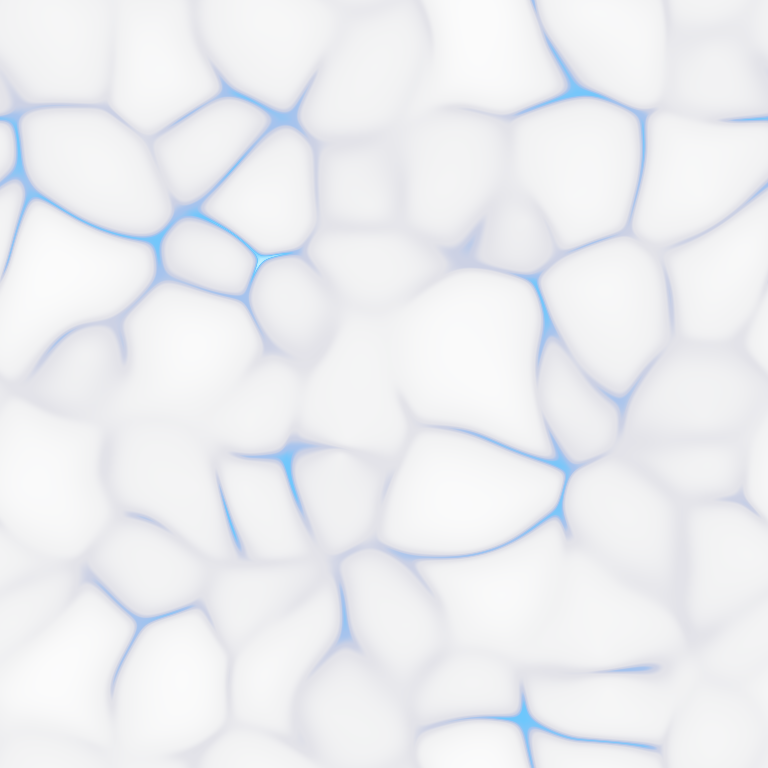
Give the GLSL for this texture, as a Shadertoy shader.

```glsl
const float CELLS = 7.0;         // cells across the canvas, also the tiling period
const float JITTER = 0.85;       // scatter of the cell centres
const float SIZE_SPREAD = 0.36;  // difference in cell radius
const float ROUNDING = 15.0;     // lower values round the corners more
const float WARP = 0.40;         // bending of the cell walls
const float HALO_WIDTH = 0.35;
const float LINE_WIDTH = 0.07;
const float CORE_WIDTH = 0.04;
const float FAINT_BLUR = 0.16;   // softness of the faintest walls
const float SHARP_BLUR = 0.012;  // softness of the sharpest walls

const vec3 WHITE    = vec3(0.995, 0.995, 0.995);
const vec3 PEARL    = vec3(0.950, 0.951, 0.954);
const vec3 MIST     = vec3(0.890, 0.890, 0.912);
const vec3 LAVENDER = vec3(0.800, 0.820, 0.895);
const vec3 SKY      = vec3(0.650, 0.765, 0.930);
const vec3 AZURE    = vec3(0.430, 0.780, 0.990);
const vec3 GLINT    = vec3(0.780, 0.960, 1.000);

float hash(vec2 p) {
    return fract(sin(dot(p, vec2(127.1, 311.7))) * 43758.5453);
}

// Value noise that repeats after the given period
float noise(vec2 p, float period) {
    vec2 i = floor(p);
    vec2 f = fract(p);
    f = f * f * (3.0 - 2.0 * f);
    float a = hash(mod(i, period));
    float b = hash(mod(i + vec2(1.0, 0.0), period));
    float c = hash(mod(i + vec2(0.0, 1.0), period));
    float d = hash(mod(i + vec2(1.0, 1.0), period));
    return mix(mix(a, b, f.x), mix(c, d, f.x), f.y);
}

// Soft weighted Voronoi: x = gap to the rival cells, y = blended cell size
vec2 softCells(vec2 p) {
    vec2 home = floor(p);
    float strongest = 0.0;
    float rivals = 0.0;
    float sizeSum = 0.0;
    for (int y = -2; y <= 2; y++) {
        for (int x = -2; x <= 2; x++) {
            vec2 cell = home + vec2(x, y);
            vec2 id = mod(cell, CELLS);
            vec2 offset = vec2(hash(id + 17.3), hash(id + 41.9)) - 0.5;
            float size = hash(id + 73.1);
            float dist = length(cell + 0.5 + JITTER * offset - p);
            float weight = exp(-ROUNDING * (dist - SIZE_SPREAD * size));
            rivals += min(weight, strongest);
            strongest = max(weight, strongest);
            sizeSum += weight * size;
        }
    }
    float gap = log(strongest / max(rivals, 1e-12)) / ROUNDING;
    return vec2(gap, sizeSum / (strongest + rivals));
}

// Colour from the pale cell centre to the bright wall core
vec3 ramp(float t) {
    vec3 c = mix(WHITE, PEARL, smoothstep(0.00, 0.25, t));
    c = mix(c, MIST, smoothstep(0.22, 0.46, t));
    c = mix(c, LAVENDER, smoothstep(0.46, 0.62, t));
    c = mix(c, SKY, smoothstep(0.62, 0.78, t));
    c = mix(c, AZURE, smoothstep(0.78, 0.93, t));
    return mix(c, GLINT, smoothstep(0.94, 1.04, t));
}

void mainImage(out vec4 fragColor, in vec2 fragCoord) {
    vec2 p = CELLS * fragCoord / iResolution.y;

    // Bent cell layout
    vec2 bend = vec2(noise(p + 5.3, CELLS), noise(p + 2.7, CELLS)) - 0.5;
    vec2 cells = softCells(p + WARP * bend);
    float size = cells.y;

    // Walls run from blurred and faint to sharp and vivid, more so on large cells
    float patches = mix(noise(p + 3.6, CELLS), noise(2.0 * p + 0.4, 2.0 * CELLS), 0.4);
    patches += 0.25 * (size - 0.55);
    float vivid = smoothstep(0.22, 0.68, patches);
    float glow = smoothstep(0.50, 0.74, patches);
    float faint = 1.0 - vivid;
    float blur = SHARP_BLUR + FAINT_BLUR * faint * faint;
    float gap = length(vec2(max(cells.x, 0.0), blur));
    float corner = max(-cells.x, 0.0);

    // Large cells are whiter; halo, line and core darken towards the wall
    float tone = mix(0.19, 0.05, size);
    float halo = mix(0.34, 0.22, size) * exp(-gap / HALO_WIDTH);
    float line = mix(0.08, 0.38, vivid) * exp(-gap / LINE_WIDTH);
    float core = 0.32 * glow * exp(-gap / CORE_WIDTH);
    float shade = tone + halo + line + core + 0.4 * vivid * corner;

    fragColor = vec4(ramp(shade), 1.0);
}
```
